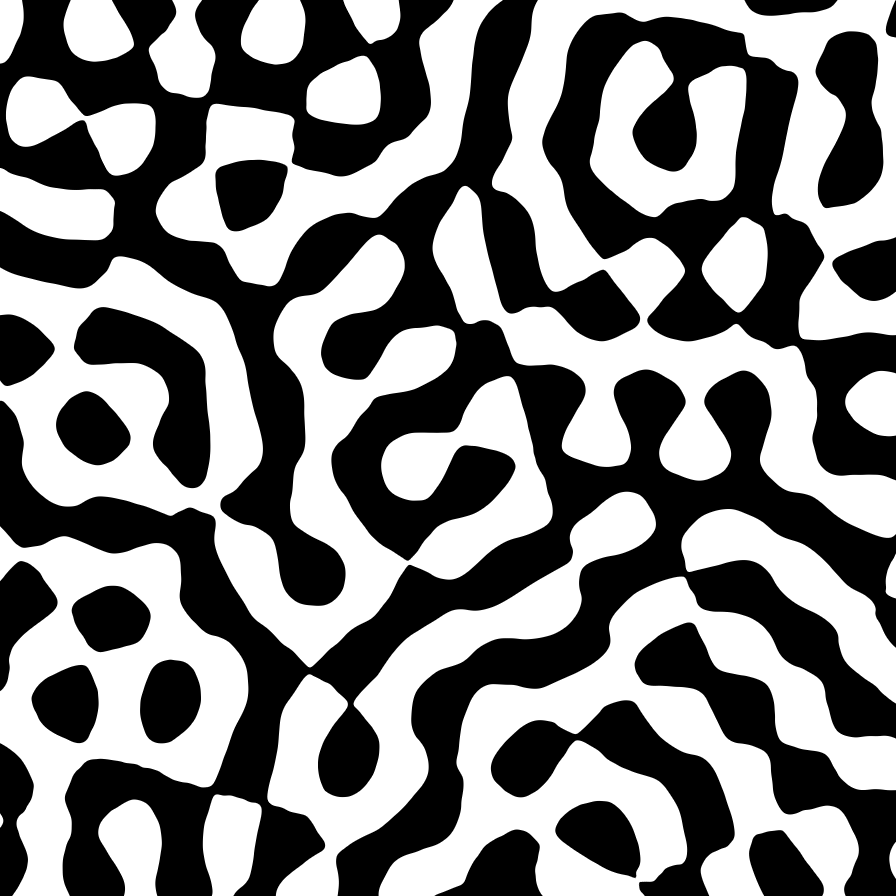
Give the GLSL for this pattern, as a Shadertoy shader.

```glsl
const float TAU = 6.2831853;
const float GOLDEN_ANGLE = 2.3999632;
const int WAVE_COUNT = 18;

const vec3 INK = vec3(0.0);
const vec3 PAPER = vec3(1.0);

float hash(float n) {
    return fract(sin(n * 12.9898 + 4.137) * 4375.85);
}

vec2 direction(float angle) {
    return vec2(cos(angle), sin(angle));
}

// Sine waves of nearly equal length from all directions, unit variance
float layeredWaves(vec2 p, float spread) {
    float sum = 0.0;
    for (int i = 0; i < WAVE_COUNT; i++) {
        float n = float(i);
        float frequency = TAU * (1.0 + spread * (hash(n + 31.0) - 0.5));
        float angle = n * GOLDEN_ANGLE + 0.3 * hash(n + 7.0);
        sum += sin(frequency * dot(p, direction(angle)) + TAU * hash(n));
    }
    return sum / sqrt(0.5 * float(WAVE_COUNT));
}

// Evens out the amplitude so that faint and strong stripes weigh the same
float stripes(vec2 p, float softness) {
    float wave = layeredWaves(p, 0.12);
    return wave / sqrt(wave * wave + softness * softness);
}

float ringAverage(vec2 p, float radius, int count, float softness) {
    float sum = 0.0;
    for (int i = 0; i < count; i++) {
        float angle = TAU * (float(i) + 0.5) / float(count);
        sum += stripes(p + radius * direction(angle), softness);
    }
    return sum / float(count);
}

// Short-range activation, inhibition at half a period, support at a full one
float labyrinth(vec2 p) {
    const float softness = 0.55;
    return stripes(p, softness)
         - 1.6 * ringAverage(p, 0.59, 10, softness)
         + 0.7 * ringAverage(p, 1.10, 14, softness);
}

// One-pixel-wide transition across the zero level
float edgeMask(float level) {
    float slope = length(vec2(dFdx(level), dFdy(level)));
    return clamp(0.5 + level / max(slope, 1e-5), 0.0, 1.0);
}

void mainImage(out vec4 fragColor, in vec2 fragCoord) {
    const float periodsAcross = 10.0;
    vec2 p = periodsAcross * fragCoord / iResolution.y;
    fragColor = vec4(mix(INK, PAPER, edgeMask(labyrinth(p))), 1.0);
}
```
